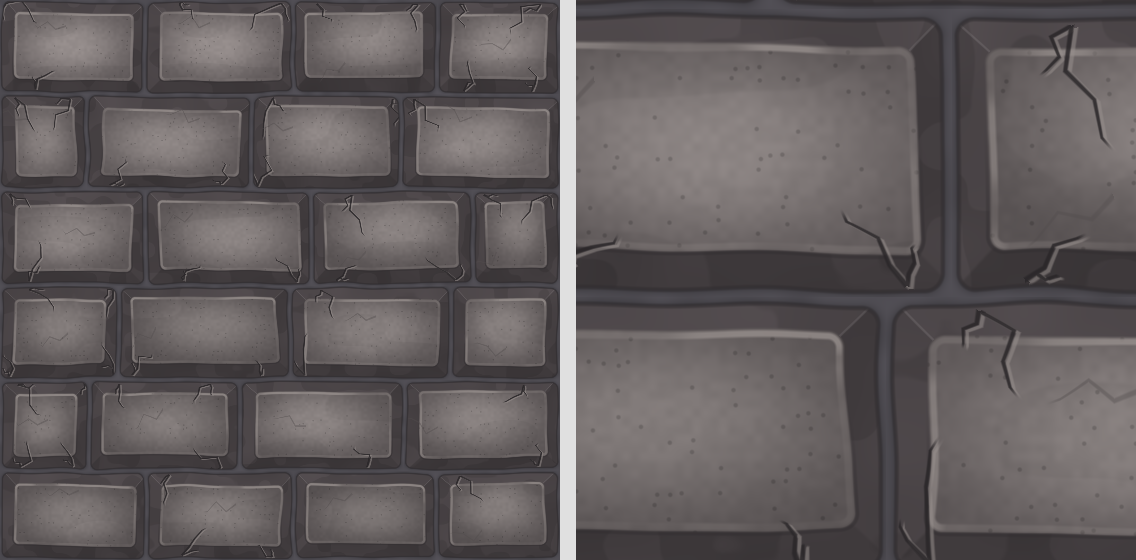
Left: the whole. Right: its middle third, enlarged.
This texture is drawn by a three.js fragment shader. Its source:

```glsl
// Six courses of bevelled grey stone bricks, four per course, worn and cracked.
varying vec2 vUv;

const float PI = 3.14159;
const float ROWS = 6.0;
const float HALF_GAP = 0.0048;
const vec3 MORTAR = vec3(0.315, 0.305, 0.33);
const vec3 OUTLINE = vec3(0.19, 0.175, 0.185);
const vec3 BEVEL = vec3(0.275, 0.253, 0.262);
const vec3 FACE_EDGE = vec3(0.375, 0.35, 0.352);
const vec3 FACE_GLOW = vec3(0.555, 0.525, 0.52);
const vec3 RIM = vec3(0.59, 0.56, 0.55);

float hash(vec2 p) {
  vec3 q = fract(vec3(p.xyx) * 0.1031);
  q += dot(q, q.yzx + 33.33);
  return fract((q.x + q.y) * q.z);
}

float noise(vec2 p) {
  vec2 i = floor(p), f = fract(p);
  f = f * f * (3.0 - 2.0 * f);
  return mix(mix(hash(i), hash(i + vec2(1, 0)), f.x),
             mix(hash(i + vec2(0, 1)), hash(i + vec2(1, 1)), f.x), f.y);
}

float roundBox(vec2 p, vec2 halfSize, float r) {
  vec2 d = abs(p) - halfSize + r;
  return length(max(d, 0.0)) + min(max(d.x, d.y), 0.0) - r;
}

float band(float d, float width) {
  return 1.0 - smoothstep(width * 0.4, width + 0.0009, abs(d));
}

// Course heights and joint positions, measured from the top left
float rowEdge(float r) {
  float t = r / ROWS;
  return t + 0.01 * sin(PI * t) - 0.0035 * sin(2.0 * PI * t);
}

vec3 joints(float row) {
  if (row < 0.5) return vec3(0.259, 0.524, 0.781);
  if (row < 1.5) return vec3(0.155, 0.450, 0.717);
  if (row < 2.5) return vec3(0.260, 0.557, 0.844);
  if (row < 3.5) return vec3(0.212, 0.518, 0.805);
  if (row < 4.5) return vec3(0.160, 0.428, 0.722);
  return vec3(0.261, 0.525, 0.779);
}

// Tapering crack with straight kinked segments
float kink(float t, float seed) {
  return mix(hash(vec2(floor(t), seed)), hash(vec2(floor(t) + 1.0, seed)), fract(t));
}

float crack(vec2 p, vec2 start, float angle, float len, float seed) {
  vec2 dir = vec2(cos(angle), sin(angle));
  vec2 q = p - start;
  float t = dot(q, dir) / len;
  float s = dot(q, vec2(-dir.y, dir.x)) + len * 0.4 * (kink(t * 3.5, seed) - kink(0.0, seed));
  return band(s, 0.0019 * (1.0 - 0.8 * clamp(t, 0.0, 1.0))) * step(0.0, t) * (1.0 - smoothstep(0.85, 1.0, t));
}

float fork(vec2 p, vec2 start, float angle, float len, float seed) {
  float turn = hash(vec2(seed, 7.0)) > 0.5 ? 0.8 : -0.8;
  return max(crack(p, start, angle, len, seed), crack(p, start, angle + turn, len * 0.45, seed + 3.0));
}

vec3 stone(vec2 p, vec2 halfSize, vec2 id, vec2 uv) {
  // Uneven bevel around a slightly skewed face
  float a = hash(id + 11.0), b = hash(id + 23.0), c = hash(id + 37.0);
  vec4 bevel = vec4(0.016, 0.014, 0.014, 0.018) + 0.007 * vec4(a, b, c, 1.0 - a);
  vec2 e = p - 0.5 * (bevel.xy - bevel.zw);
  vec2 inner = halfSize - 0.5 * (bevel.xy + bevel.zw);
  e += e.yx * (vec2(b, c) - 0.5) * vec2(0.09, 0.03);
  vec2 n = e / inner, over = abs(e) - inner;
  float d = roundBox(e, inner, 0.010);

  // Bevel sides and mitred corners
  float sideShade = e.x < 0.0 ? 1.01 : 0.95;
  float capShade = e.y < 0.0 ? 1.09 : 0.87;
  float mitre = over.x - over.y;
  vec3 col = BEVEL * mix(capShade, sideShade, smoothstep(-0.002, 0.002, mitre));
  col *= 0.91 + 0.1 * noise(uv * 25.0) + 0.09 * smoothstep(0.48, 0.54, noise(uv * 38.0 + 9.0));
  col += 0.07 * band(mitre, 0.0007) * step(e.y, 0.0) * step(0.0, d);

  // Glowing face with brushed patches, grain and pits
  float glow = 1.0 - smoothstep(0.1, 1.25, length(n * vec2(0.95, 0.9) + vec2(0.0, 0.1) + 0.2 * (vec2(a, c) - 0.5)));
  float size = smoothstep(0.05, 0.09, halfSize.x);
  vec3 face = mix(FACE_EDGE, FACE_GLOW, glow * mix(0.62, 1.0, size));
  face *= 1.02 - 0.02 * id.y + 0.06 * (a - 0.5);
  face *= 0.975 + 0.04 * smoothstep(0.48, 0.53, noise(uv * vec2(11.0, 22.0) + id * 5.0));
  face *= 0.97 + 0.06 * noise(uv * 190.0);
  vec2 cell = floor(uv * 130.0);
  vec2 pit = fract(uv * 130.0) - 0.3 - 0.4 * hash(cell + 5.0);
  face *= 1.0 - 0.16 * step(0.86, hash(cell)) * (1.0 - smoothstep(0.08, 0.25, length(pit)));
  col = mix(col, face, 1.0 - smoothstep(-0.001, 0.001, d));

  // Lit rim, strongest along the top and left
  float rim = max(smoothstep(0.6, 0.9, -n.y), 0.75 * smoothstep(0.84, 0.97, -n.x));
  rim = max(rim, max(0.5 * smoothstep(0.85, 0.97, n.x), 0.3 * smoothstep(0.75, 0.95, n.y)));
  rim *= 0.35 + 0.65 * smoothstep(0.25, 0.6, noise(uv * 24.0 + 4.0));
  col = mix(col, RIM, 0.8 * rim * band(d + 0.003, 0.0021));
  col = mix(col, OUTLINE, 0.45 * band(d - 0.001, 0.001) * smoothstep(-0.4, 0.9, n.y));

  // Cracks running inward from the corners
  for (int k = 0; k < 4; k++) {
    float f = float(k), seed = id.x * 17.0 + id.y * 5.0 + f * 71.0;
    float r = hash(vec2(seed, 1.0)), s = hash(vec2(seed, 2.0));
    vec2 corner = vec2(mod(f, 2.0), floor(f / 2.0)) * 2.0 - 1.0;
    vec2 start = corner * halfSize * vec2(mix(0.5, 0.98, r), 0.96);
    float angle = atan(-corner.y, -corner.x * (s * 1.5 - 0.2));
    float len = mix(0.03, 0.08, hash(vec2(seed, 3.0)));
    float present = step(0.42, hash(vec2(seed, 4.0)));
    col = mix(col, RIM, 0.55 * present * fork(p - vec2(0.0025, 0.0015), start, angle, len, seed));
    col = mix(col, OUTLINE * 0.85, 0.85 * present * fork(p, start, angle, len, seed));
  }
  float scratch = crack(p, halfSize * (vec2(b, c) - 0.6), 2.6 + a, 0.06, id.x + 50.0);
  return mix(col, FACE_EDGE * 0.85, 0.4 * scratch);
}

void main() {
  vec2 uv = vec2(vUv.x, 1.0 - vUv.y);
  float row = 0.0;
  for (int i = 1; i < 6; i++) row += step(rowEdge(float(i)), uv.y);
  vec3 j = joints(row);
  float column = dot(step(j, vec3(uv.x)), vec3(1.0));
  float left = column < 0.5 ? 0.0 : column < 1.5 ? j.x : column < 2.5 ? j.y : j.z;
  float right = column < 0.5 ? j.x : column < 1.5 ? j.y : column < 2.5 ? j.z : 1.0;
  vec2 low = vec2(left, rowEdge(row)), high = vec2(right, rowEdge(row + 1.0));
  vec2 halfSize = 0.5 * (high - low) - HALF_GAP;
  vec2 wobble = vec2(noise(uv * 18.0), noise(uv * 18.0 + 40.0)) - 0.5;
  vec2 p = uv - 0.5 * (low + high) + 0.005 * wobble;
  float d = roundBox(p, halfSize, 0.011);

  // Shaded mortar, then the brick with its dark outline
  vec3 col = MORTAR * (0.94 + 0.12 * noise(uv * 60.0)) * (1.0 - 0.3 * exp(-max(d, 0.0) / 0.0025));
  col = mix(col, stone(p, halfSize, vec2(column, row), uv), 1.0 - smoothstep(-0.001, 0.001, d));
  col = mix(col, OUTLINE, 0.55 * band(d, 0.0012));
  gl_FragColor = vec4(col, 1.0);
}
```
